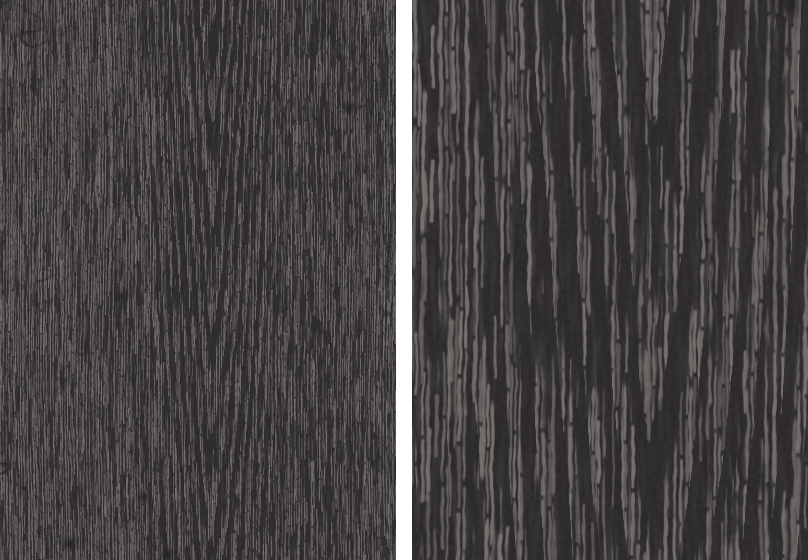
Left: the whole. Right: its middle third, enlarged.
Write a WebGL 1 fragment shader that draws this texture.

```glsl
precision highp float;
uniform vec2 u_resolution;

const vec3 DARK_WOOD = vec3(0.178, 0.168, 0.170);
const vec3 PALE_PORE = vec3(0.460, 0.443, 0.435);
const float HEART_X = 0.375;
const int KNOT_COUNT = 7;

float hash(vec2 p) {
  vec3 q = fract(p.xyx * 0.1031);
  q += dot(q, q.yzx + 33.33);
  return fract((q.x + q.y) * q.z);
}

vec2 gradient(vec2 cell) {
  float angle = 6.2832 * hash(cell + 200.0);
  return vec2(cos(angle), sin(angle));
}

// Gradient noise, roughly -1 to 1
float noise(vec2 p) {
  vec2 i = floor(p);
  vec2 f = p - i;
  vec2 u = f * f * f * (f * (f * 6.0 - 15.0) + 10.0);
  vec2 e = vec2(0.0, 1.0);
  float low = mix(dot(gradient(i), f), dot(gradient(i + e.yx), f - e.yx), u.x);
  float high = mix(dot(gradient(i + e.xy), f - e.xy), dot(gradient(i + e.yy), f - e.yy), u.x);
  return 1.4 * mix(low, high, u.y);
}

// Growth rings: nested V shapes at the heart, upright bands farther out
float ringBand(vec2 p, float heartDistance) {
  float d = sqrt(heartDistance * heartDistance + 0.00002);
  float phase = 9.0 * d - p.y / (1.0 + 70.0 * d * d);
  phase += 0.07 * noise(p * vec2(8.0, 2.5)) + 0.018 * noise(p * vec2(90.0, 9.0));
  float s = fract(phase * 5.5);
  return smoothstep(0.25, 0.85, s) * (1.0 - smoothstep(0.93, 1.0, s));
}

// One layer of upright pores; strokes in a column line up end to end
float poreLayer(vec2 p, vec2 cell, float density, float edge) {
  float seed = floor(cell.x * 10000.0);
  float column = floor(p.x / cell.x);
  float along = p.y / cell.y + 9.0 * hash(vec2(column, seed));
  vec2 id = vec2(column, floor(along));
  float t = fract(along);
  float taper = smoothstep(0.0, 0.05, t) * (1.0 - smoothstep(0.93, 1.0, t));
  float ragged = 1.0 + 0.45 * noise(p * vec2(210.0, 110.0));
  float halfWidth = mix(0.0006, 0.0012, hash(id + 31.0)) * ragged * mix(0.6, 1.0, taper);
  float center = mix(0.36, 0.64, hash(vec2(column, seed + 71.0)));
  float offset = cell.x * abs(fract(p.x / cell.x) - center);
  float stroke = 1.0 - smoothstep(halfWidth - edge, halfWidth + edge, offset);
  float chance = hash(id + seed);
  float present = smoothstep(chance - 0.12, chance + 0.12, density);
  return stroke * taper * present * mix(0.5, 1.0, hash(id + 113.0));
}

// Small dark knots scattered over the board
float knots(vec2 p, float boardWidth) {
  float shade = 0.0;
  for (int i = 0; i < KNOT_COUNT; i++) {
    vec2 id = vec2(float(i), 17.0);
    vec2 center = vec2(hash(id) * boardWidth, hash(id + 5.0));
    float radius = mix(0.005, 0.011, hash(id + 9.0));
    vec2 d = (p - center) / radius;
    shade = max(shade, exp(-dot(d, d)));
  }
  return shade;
}

// Thin wavy cross marks near the left side
float crossFlecks(vec2 p) {
  float ridge = 1.0 - smoothstep(0.0, 0.10, abs(noise(p * vec2(13.0, 26.0) + 40.0)));
  float patches = smoothstep(0.1, 0.5, noise(p * vec2(10.0, 9.0) + 80.0));
  return ridge * patches * (1.0 - smoothstep(0.04, 0.13, p.x));
}

// Broad changes in how many pores are filled
float regionDensity(vec2 p) {
  float strip = (p.x - 0.59) / 0.05;
  float density = 0.57 + 0.13 * noise(p * vec2(6.0, 1.3) + 11.0);
  density += 0.08 * (1.0 - smoothstep(0.15, 0.35, p.x));
  return density - 0.15 * exp(-strip * strip);
}

void main() {
  vec2 p = gl_FragCoord.xy / u_resolution.y;
  float boardWidth = u_resolution.x / u_resolution.y;
  float edge = max(0.0006, 0.6 / u_resolution.y);

  // Fibres sway slowly and jitter finely
  vec2 fibre = p + vec2(0.05, 0.0);
  fibre.x += 0.006 * noise(p * vec2(6.0, 2.0));
  fibre.x += 0.0009 * noise(p * vec2(60.0, 40.0));
  fibre.x += 0.0005 * noise(p * vec2(150.0, 120.0));

  float heartDistance = p.x - HEART_X - 0.010 * noise(vec2(p.y * 2.5, 3.5));
  float outward = smoothstep(0.05, 0.17, abs(heartDistance));
  float band = ringBand(p, heartDistance);
  float density = mix(0.85 * band + 0.10, regionDensity(p) + 0.22 * (band - 0.4), outward);
  density += 0.22 * noise(fibre * vec2(260.0, 38.0));

  float longPores = poreLayer(fibre, vec2(0.0054, 0.090), density, edge);
  float shortPores = poreLayer(fibre, vec2(0.0043, 0.040), density, edge);
  float pale = 1.0 - (1.0 - longPores) * (1.0 - shortPores);

  // Faint half-filled fibres between the pores
  float haze = smoothstep(-0.35, 0.6, noise(fibre * vec2(300.0, 30.0) + 50.0));
  pale = mix(pale, 1.0, 0.24 * haze * clamp(density + 0.2, 0.0, 1.0));

  float blemish = max(knots(p, boardWidth), 0.8 * crossFlecks(p));
  pale *= 1.0 - 0.85 * blemish;

  vec3 color = mix(DARK_WOOD, PALE_PORE, pale);
  color += 0.016 * noise(p * 330.0) - 0.03 * blemish;
  gl_FragColor = vec4(color, 1.0);
}
```
